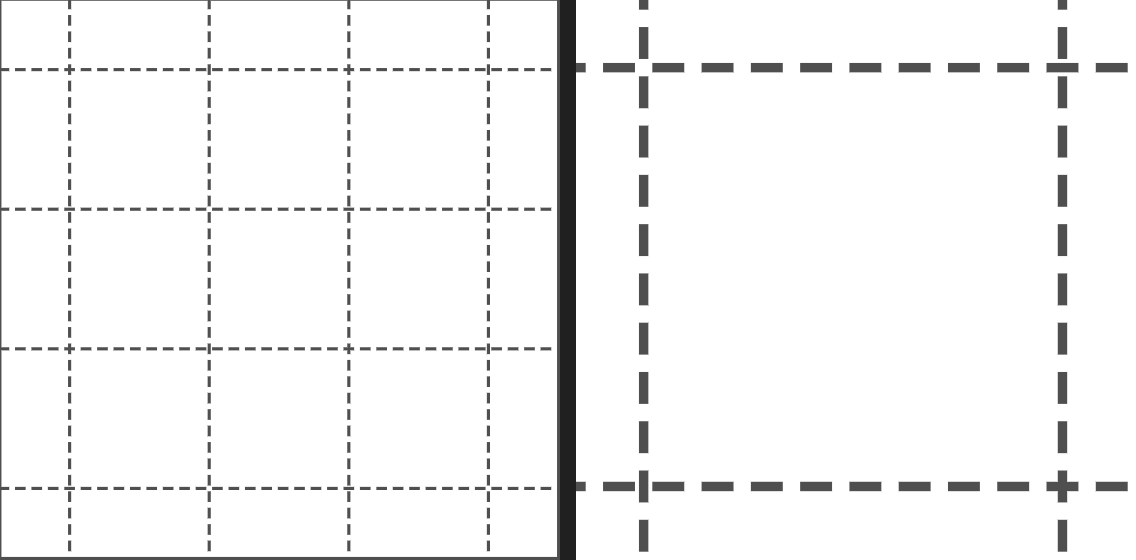
Left: the whole. Right: its middle third, enlarged.
A Shadertoy shader for this pattern:

```glsl
const vec3 PAPER = vec3(1.0);
const vec3 INK = vec3(0.31, 0.31, 0.315);
const float PITCH = 0.2493;        // spacing of the grid lines
const float FIRST_LINE = 0.1243;   // offset of the first line from left and top
const float LINE_WIDTH = 0.0056;
const float DASHES_PER_CELL = 8.5; // crossings alternate between dash and gap
const float DASH_LENGTH = 0.0190;
const vec2 FRAME_LEFT_TOP = vec2(0.0026, 0.0014);
const vec2 FRAME_RIGHT_BOTTOM = vec2(0.0053, 0.0055);

// Distance to the nearest of a row of evenly spaced marks
float repeatDistance(float x, float period) {
    return abs(x - period * round(x / period));
}

// Signed distance to parallel dashed lines
float dashedLines(float across, float along) {
    float line = repeatDistance(across, PITCH) - 0.5 * LINE_WIDTH;
    float dash = repeatDistance(along, PITCH / DASHES_PER_CELL) - 0.5 * DASH_LENGTH;
    return max(line, dash);
}

// Signed distance to the uneven border strips
float frame(vec2 p) {
    vec2 nearSide = p - FRAME_LEFT_TOP;
    vec2 farSide = 1.0 - FRAME_RIGHT_BOTTOM - p;
    vec2 nearest = min(nearSide, farSide);
    return min(nearest.x, nearest.y);
}

void mainImage(out vec4 fragColor, in vec2 fragCoord) {
    // Canvas coordinates measured from the top left
    vec2 p = fragCoord / iResolution.xy;
    p.y = 1.0 - p.y;
    float pixel = 1.0 / min(iResolution.x, iResolution.y);

    // Dashed grid inside the solid frame
    vec2 grid = p - FIRST_LINE;
    float d = min(dashedLines(grid.x, grid.y), dashedLines(grid.y, grid.x));
    d = min(d, frame(p));

    float coverage = clamp(0.5 - d / pixel, 0.0, 1.0);
    fragColor = vec4(mix(PAPER, INK, coverage), 1.0);
}
```
